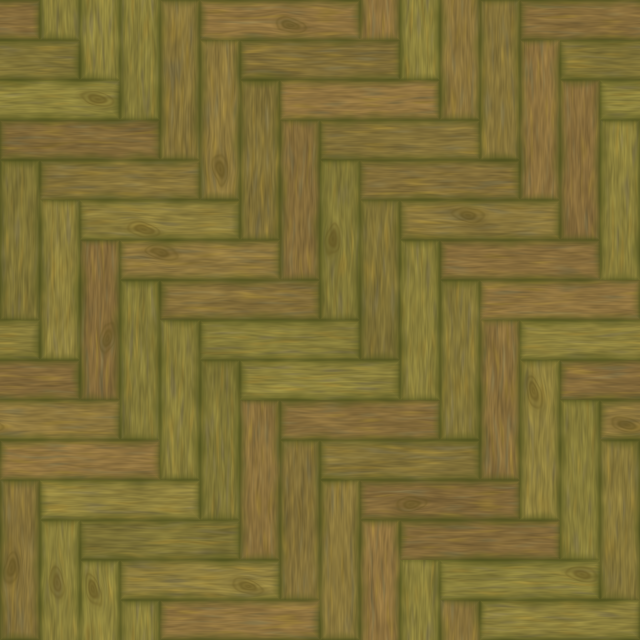
Reproduce this texture procedurally as a three.js fragment shader.

```glsl
// Herringbone parquet of worn olive and tan planks, 4 x 1 cells each on a 16 x 16 grid.
// A diagonal index picks the plank under each cell; stretched gradient noise makes
// the grain, warped ellipses make the knots, and soft green grime fills the seams.
varying vec2 vUv;

vec2 hash2(vec2 p) {
  p = vec2(dot(p, vec2(127.1, 311.7)), dot(p, vec2(269.5, 183.3)));
  return fract(sin(p) * 43758.5);
}

float corner(vec2 cell, vec2 offset) {
  return dot(hash2(cell + offset) * 2.0 - 1.0, -offset);
}

// Gradient noise, roughly -0.7 to 0.7
float noise(vec2 p) {
  vec2 i = floor(p), f = fract(p);
  vec2 u = f * f * f * (f * (f * 6.0 - 15.0) + 10.0);
  vec2 g00 = hash2(i) * 2.0 - 1.0;
  vec2 g10 = hash2(i + vec2(1.0, 0.0)) * 2.0 - 1.0;
  vec2 g01 = hash2(i + vec2(0.0, 1.0)) * 2.0 - 1.0;
  vec2 g11 = hash2(i + vec2(1.0, 1.0)) * 2.0 - 1.0;
  return mix(mix(dot(g00, f), dot(g10, f - vec2(1.0, 0.0)), u.x),
             mix(dot(g01, f - vec2(0.0, 1.0)), dot(g11, f - vec2(1.0, 1.0)), u.x), u.y);
}

void main() {
  // Herringbone: diagonal steps 0-3 lie across, 4-7 stand upright
  vec2 grid = vUv * 16.0;
  vec2 cell = floor(grid), f = fract(grid);
  float k = mod(cell.x + cell.y + 4.0, 8.0);
  float upright = step(4.0, k);
  vec2 p = mix(vec2(k + f.x, f.y), vec2(k - 4.0 + f.y, f.x), upright);
  vec2 id = mod(cell - mix(vec2(k, 0.0), vec2(0.0, k - 4.0), upright) + 0.5, 16.0);
  vec2 tint = hash2(id), place = hash2(id + 31.7);
  vec2 seed = floor(hash2(id + 73.1) * 90.0);

  // Knot: tapered ellipse on about a quarter of the planks
  float hasKnot = step(0.75, hash2(id + 12.3).x);
  vec2 q = p - vec2(0.4 + 3.2 * place.x, 0.25 + 0.5 * place.y);
  q.y += q.x * (tint.y - 0.5) * 0.5;
  float taper = 1.0 + 0.5 * q.x * sign(place.y - 0.5);
  float r = length(q / vec2(0.46, 0.21 * clamp(taper, 0.6, 1.4)));
  r += 0.22 * noise(p * vec2(3.0, 5.0) + seed);
  float knotArea = hasKnot * (1.0 - smoothstep(0.7, 1.5, r));

  // Grain runs along the plank and bends around the knot
  vec2 g = p;
  g.y -= hasKnot * 0.6 * q.y * exp(-0.7 * r * r);
  g.y += 0.035 * noise(p * vec2(0.9, 2.0) + seed);
  float broad = noise(g * vec2(0.7, 4.0) + seed);
  float streak = noise(g * vec2(1.3, 11.0) + seed + 17.0);
  float fiber = noise(g * vec2(2.6, 21.0) + seed + 41.0);
  float hue = noise(g * vec2(1.1, 8.0) + seed + 63.0);

  // Plank colour, with yellow and grey streaks
  vec3 wood = mix(vec3(0.515, 0.415, 0.23), vec3(0.505, 0.465, 0.22), smoothstep(0.1, 0.9, tint.x));
  wood *= 0.94 + 0.15 * tint.y;
  wood = mix(wood, vec3(0.59, 0.49, 0.20), 0.5 * smoothstep(0.05, 0.5, hue));
  wood = mix(wood, vec3(0.47, 0.43, 0.28), 0.6 * smoothstep(0.05, 0.5, -hue));
  wood *= 1.0 + 0.14 * broad + 0.17 * streak + 0.15 * fiber;

  // Knot heart, outline and faint growth rings
  float heart = 1.0 - smoothstep(0.35, 0.8, r);
  float outline = exp(-70.0 * (r - 0.85) * (r - 0.85));
  float rings = 0.5 + 0.5 * sin(r * 19.0);
  wood = mix(wood, vec3(0.37, 0.31, 0.12), knotArea * (0.5 * heart + 0.35 * outline + 0.12 * rings));

  // Uneven grime along the seams and drifting over the floor
  float edge = min(min(p.x, 4.0 - p.x), min(p.y, 1.0 - p.y));
  float wear = noise(grid * 1.3 + 5.0);
  float worn = max(edge + 0.05 * noise(grid * 3.5), 0.0);
  float grime = (1.0 - smoothstep(0.0, 0.24 + 0.14 * wear, worn)) * (0.55 + 0.4 * wear);
  float seam = exp(-edge * edge * 500.0) * (0.5 + 0.5 * wear);
  wood = mix(wood, vec3(0.36, 0.36, 0.14), clamp(grime, 0.0, 1.0));
  wood = mix(wood, vec3(0.29, 0.30, 0.11), clamp(seam, 0.0, 1.0));
  wood *= 1.0 + 0.06 * noise(grid * 0.45 + 9.0);

  gl_FragColor = vec4(wood, 1.0);
}
```
